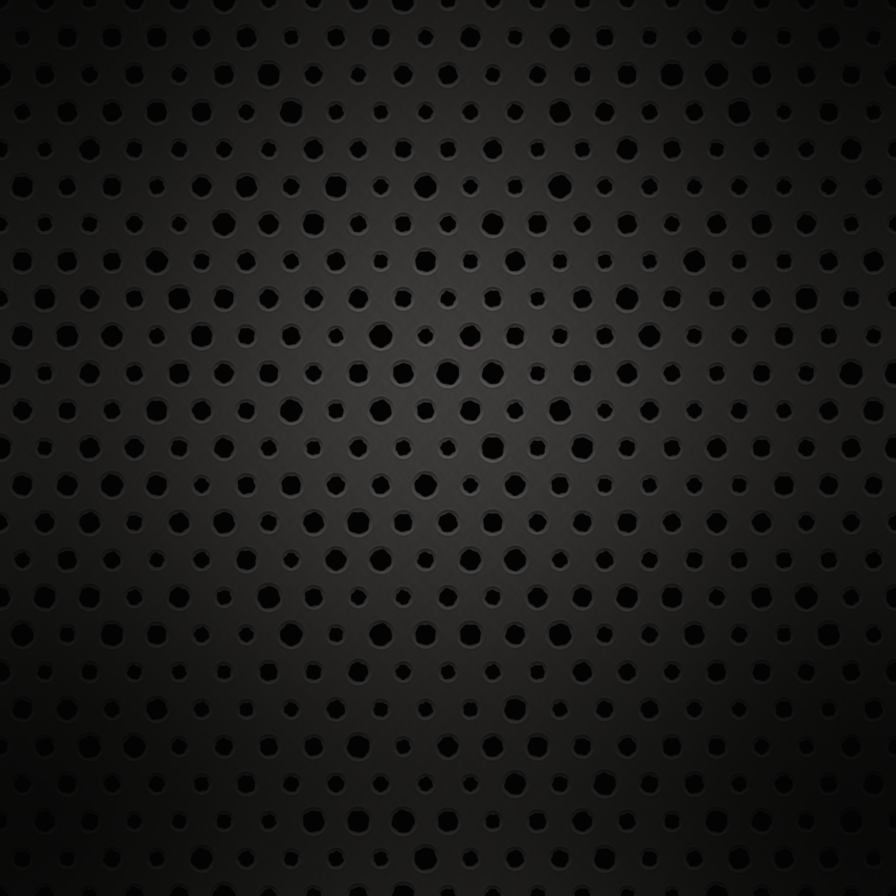
A WebGL 2 fragment shader for this pattern:

```glsl
#version 300 es
precision highp float;
uniform vec2 u_resolution;
out vec4 fragColor;

const float TAU = 6.2831853;
const vec2 GRID = vec2(20.0, 24.0); // holes across, rows down

float hash(vec2 cell) {
    vec3 q = fract(vec3(cell.xyx) * vec3(0.1031, 0.1030, 0.0973));
    q += dot(q, q.yzx + 33.33);
    return fract((q.x + q.y) * q.z);
}

// Soft light, periodic in both axes and brightest above the middle
float glow(vec2 uv) {
    vec2 wave = 0.5 + 0.5 * cos(TAU * (uv - vec2(0.5, 0.58)));
    return mix(wave.x * wave.y, 0.5 * (wave.x + wave.y), 0.7);
}

// Fine uneven sheen; whole frequencies wrap at the borders
float grain(vec2 uv) {
    vec2 t = uv * TAU;
    float coarse = sin(37.0 * t.x + 2.0 * sin(23.0 * t.y));
    float middle = sin(61.0 * t.y + 2.0 * sin(47.0 * t.x));
    float fine = sin(109.0 * t.x + 83.0 * t.y + 2.0 * sin(71.0 * t.y));
    return (coarse + middle + fine) / 3.0;
}

void main() {
    vec2 uv = gl_FragCoord.xy / u_resolution;
    float pixel = 1.0 / min(u_resolution.x, u_resolution.y);

    // Staggered lattice: every other row moves by half a column
    float row = floor(uv.y * GRID.y + 0.5);
    float stagger = 0.5 * mod(row, 2.0);
    float column = floor(uv.x * GRID.x + 0.5 - stagger);
    vec2 centre = vec2(column + stagger, row) / GRID;
    vec2 id = mod(vec2(column, row), GRID);

    // Hole of random size with a slightly ragged edge
    vec2 p = uv - centre + 1e-6;
    float size = hash(id + 3.0);
    float phase = TAU * hash(id + 51.0);
    float angle = atan(p.y, p.x);
    float ragged = 0.00045 * sin(4.0 * angle + phase)
                 + 0.00035 * sin(7.0 * angle - 2.0 * phase);
    float radius = mix(0.0077, 0.0127, size * (0.4 + 0.6 * size));
    float edge = length(p) - radius;
    float holeEdge = edge + ragged;
    float upward = p.y / length(p);

    // Metal sheet
    vec3 plate = mix(vec3(0.033, 0.034, 0.031), vec3(0.242, 0.234, 0.229), glow(uv));
    plate *= 1.0 + 0.035 * grain(uv);

    // Pressed rim: shaded above, lit below, with a faint outer crease
    float lip = exp(-pow((edge - 0.0026) / 0.0017, 2.0));
    float crease = exp(-pow((edge - 0.0052) / 0.0009, 2.0));
    plate *= 1.0 + lip * (0.06 - 0.42 * upward);
    plate *= 1.0 + 0.14 * crease * upward;

    // Dark opening with a soft inner border
    float border = max(0.0011, 0.75 * pixel);
    float opening = 1.0 - smoothstep(-border, border, holeEdge);
    vec3 color = mix(plate, vec3(0.012, 0.012, 0.011), opening);

    fragColor = vec4(color, 1.0);
}
```
